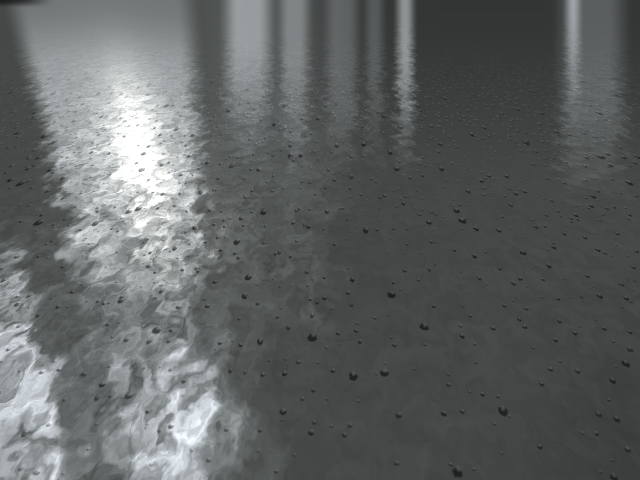
This texture is drawn by a Shadertoy shader. Its source:

```glsl
// Wet grey coated floor with soft window reflections, ripples and raised grit.
const float HORIZON = 1.12;          // height where the floor vanishes
const float DEPTH_SCALE = 0.5;       // ground depth per inverse distance
const float FOCUS_HEIGHT = 0.45;     // sharpest row of the floor
const float COARSE_CELL = 0.058;
const float FINE_CELL = 0.034;
const vec3 FLOOR_TINT = vec3(0.97, 1.02, 0.995);
const vec3 SKY_TINT = vec3(0.975, 0.995, 1.045);
const vec3 GLOW_TINT = vec3(1.02, 1.0, 0.94);

// Reflected strips: centre, half width, gain, lower end
const int STRIP_COUNT = 8;
const vec4 STRIPS[STRIP_COUNT] = vec4[STRIP_COUNT](
    vec4(0.388, 0.032, 0.29, 0.72), vec4(0.460, 0.020, 0.21, 0.70),
    vec4(0.535, 0.022, 0.15, 0.67), vec4(0.585, 0.012, 0.13, 0.70),
    vec4(0.633, 0.011, 0.36, 0.71), vec4(0.895, 0.009, 0.28, 0.80),
    vec4(0.925, 0.045, 0.16, 0.64), vec4(0.410, 0.100, 0.06, 0.35));

float hash(vec2 p) {
    return fract(sin(dot(p, vec2(127.1, 311.7))) * 43758.5453);
}

float noise(vec2 p) {
    vec2 i = floor(p), f = fract(p);
    f = f * f * (3.0 - 2.0 * f);
    return mix(mix(hash(i), hash(i + vec2(1, 0)), f.x),
               mix(hash(i + vec2(0, 1)), hash(i + vec2(1, 1)), f.x), f.y);
}

float fbm(vec2 p) {
    float sum = 0.0, gain = 0.5;
    for (int i = 0; i < 4; i++) {
        sum += gain * noise(p);
        p = mat2(1.6, 1.2, -1.2, 1.6) * p + 7.3;
        gain *= 0.5;
    }
    return sum / 0.9375;
}

float band(float x, float lo, float hi, float soft) {
    return smoothstep(lo - soft, lo + soft, x) * (1.0 - smoothstep(hi - soft, hi + soft, x));
}

float blob(vec2 p, vec2 centre, vec2 size) {
    vec2 d = (p - centre) / size;
    return exp(-dot(d, d));
}

// x: cool reflected light, y: warm highlight
vec2 reflection(vec2 p) {
    float down = 1.0 - p.y;
    float cool = 0.0;
    for (int i = 0; i < STRIP_COUNT; i++) {
        vec4 s = STRIPS[i];
        float fade = smoothstep(s.w - 0.10, s.w + 0.20, p.y);
        cool += s.z * fade * band(p.x, s.x - s.y, s.x + s.y, 0.006 + 0.35 * s.y);
    }
    // Main window
    float window = band(p.x, 0.02 + 0.19 * down, 0.295 + 0.045 * down, 0.022);
    float windowFade = mix(0.09, 0.33, smoothstep(0.30, 0.65, p.y));
    cool += window * windowFade * mix(1.0, 0.55, smoothstep(0.84, 1.0, p.y));
    // Near patches at the lower left
    float nearEdge = 0.04 + 0.17 * (0.45 - p.y);
    cool += 0.33 * (1.0 - smoothstep(nearEdge - 0.03, nearEdge + 0.03, p.x))
          * (1.0 - smoothstep(0.36, 0.52, p.y));
    cool += 0.38 * blob(p, vec2(0.26, 0.08), vec2(0.095, 0.14));
    cool += 0.12 * blob(p, vec2(0.18, 0.25), vec2(0.19, 0.25));
    // Sun glow
    float axis = 0.215 + 0.16 * (0.72 - p.y);
    float warm = 0.40 * blob(p, vec2(axis, 0.69), vec2(0.035, 0.14))
               + 0.22 * blob(p, vec2(axis - 0.015, 0.64), vec2(0.085, 0.20));
    return vec2(cool, warm);
}

// Raised grit: x is shadow coverage, y is highlight
vec2 grit(vec2 ground, float near, float cell, float density, float soft) {
    vec2 result = vec2(0.0), home = floor(ground / cell);
    for (int j = -1; j <= 1; j++)
    for (int i = -1; i <= 1; i++) {
        vec2 id = home + vec2(i, j);
        float seed = hash(id + 3.7);
        vec2 centre = (id + 0.15 + 0.7 * vec2(hash(id + 17.1), hash(id + 41.9))) * cell;
        vec2 d = (ground - centre) * vec2(near, near * near / DEPTH_SCALE);
        float radius = cell * near * mix(0.07, 0.18, pow(hash(id + 71.3), 3.0));
        d.x *= mix(0.75, 1.1, seed / density);
        d += radius * 0.45 * (noise(d / radius * 1.4 + id) - 0.5);
        float present = step(seed, density);
        float body = 1.0 - smoothstep(radius - soft, radius + soft, length(d));
        float glint = 1.0 - smoothstep(0.0, radius * 0.55 + soft,
                                       length(d - radius * vec2(0.25, 0.65)));
        result = max(result, present * vec2(body, glint));
    }
    return result;
}

void mainImage(out vec4 fragColor, in vec2 fragCoord) {
    vec2 uv = fragCoord / iResolution.xy;
    float aspect = iResolution.x / iResolution.y;
    float near = HORIZON - uv.y;
    vec2 ground = vec2((uv.x - 0.5) * aspect / near, DEPTH_SCALE / near);

    // Surface ripples bend the mirrored light
    vec2 ripple = vec2(fbm(ground * vec2(24.0, 30.0)), fbm(ground * vec2(17.0, 36.0) + 31.0)) - 0.5;
    float rough = smoothstep(1.0, 0.35, uv.y);
    vec2 light = reflection(uv + ripple * vec2(0.11, 0.25) * rough);
    float lowNoise = fbm(ground * vec2(30.0, 44.0) + ripple * 4.0 + 9.0) - 0.5;
    light *= max(0.0, 1.0 + 2.0 * rough * lowNoise);

    // Dark floor, deepest at the far right
    float base = mix(0.275, 0.205, smoothstep(0.58, 1.0, uv.y) * smoothstep(0.25, 0.7, uv.x));
    base -= 0.035 * smoothstep(0.75, 1.0, uv.x) * smoothstep(0.5, 0.0, uv.y);
    base += 0.05 * lowNoise * rough;
    vec3 color = base * FLOOR_TINT + light.x * SKY_TINT + light.y * GLOW_TINT;

    // Two sizes of grit, blurred away from the focal row
    float soft = 0.7 / iResolution.y + 0.004 * abs(uv.y - FOCUS_HEIGHT);
    vec2 coarse = grit(ground, near, COARSE_CELL, 0.52, soft);
    vec2 fine = grit(ground + 5.3, near, FINE_CELL, 0.40, soft);
    vec2 bumps = max(coarse, fine * 0.8) * (1.0 - smoothstep(0.70, 0.94, uv.y));
    color *= 1.0 - 0.52 * bumps.x;
    color += bumps.y * (0.17 + 0.25 * light.x) * SKY_TINT;

    // Dark far corner
    color *= 1.0 - 0.6 * smoothstep(0.982, 1.0, uv.y) * (1.0 - smoothstep(0.03, 0.09, uv.x));
    fragColor = vec4(clamp(color, 0.0, 1.0), 1.0);
}
```
